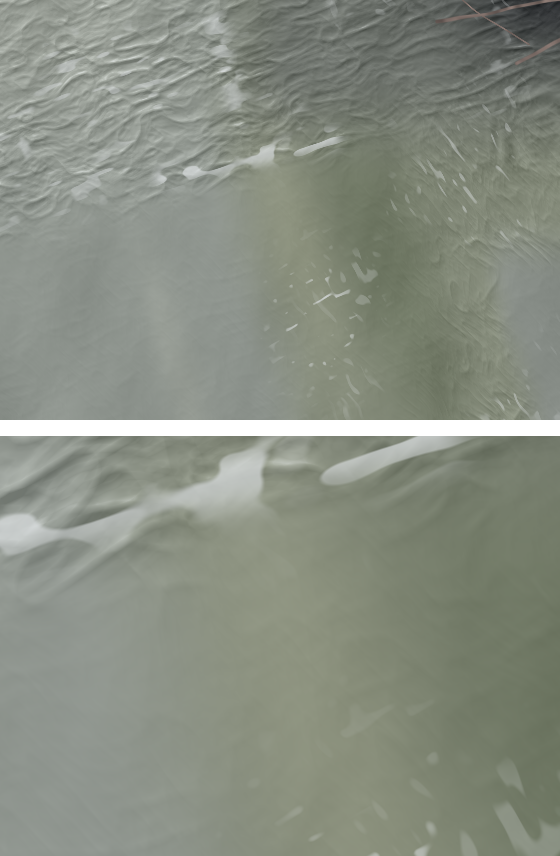
Top: the whole. Bottom: its middle third, enlarged.
A WebGL 1 fragment shader for this texture:

```glsl
precision highp float;
// Murky river seen from above: rippled glare, olive and grey currents, bare twigs.
uniform vec2 u_resolution;

const vec3 GREY = vec3(0.545, 0.570, 0.545);
const vec3 PALE = vec3(0.615, 0.635, 0.600);
const vec3 OLIVE = vec3(0.505, 0.530, 0.465);
const vec3 LIGHT_OLIVE = vec3(0.570, 0.590, 0.510);
const vec3 DEEP_OLIVE = vec3(0.425, 0.460, 0.380);
const vec3 SLATE = vec3(0.425, 0.445, 0.420);
const vec3 SHADOW = vec3(0.190, 0.200, 0.210);
const vec3 GLARE = vec3(0.840, 0.855, 0.860);
const vec3 BARK = vec3(0.440, 0.385, 0.365);
const vec2 EDDY = vec2(1.285, 0.680);
const float DRIFT = 0.25;        // sideways lean of the currents
const float RELIEF = 0.30;       // contrast of ripple shading
const float LIGHT_STEP = 0.0035; // sampling step for slopes

float hash(vec2 p) {
  vec3 q = fract(p.xyx * 0.1031);
  q += dot(q, q.yzx + 33.33);
  return fract((q.x + q.y) * q.z);
}
float noise(vec2 p) {
  vec2 i = floor(p), f = fract(p);
  f = f * f * (3.0 - 2.0 * f);
  return mix(mix(hash(i), hash(i + vec2(1, 0)), f.x),
             mix(hash(i + vec2(0, 1)), hash(i + vec2(1, 1)), f.x), f.y);
}
vec2 rotate(vec2 p, float a) {
  float c = cos(a), s = sin(a);
  return vec2(c * p.x + s * p.y, c * p.y - s * p.x);
}
float fbm(vec2 p) {
  float sum = 0.0, amp = 0.5;
  for (int i = 0; i < 4; i++) {
    sum += amp * noise(p);
    p = rotate(p, 0.64) * 2.0 + 7.3;
    amp *= 0.5;
  }
  return sum;
}
float gauss(float x) { return exp(-x * x); }
float blob(vec2 p, vec2 centre, vec2 radius) { return gauss(length((p - centre) / radius)); }

// Ridged wave height with crests stretched along one direction.
float waves(vec2 p, float angle, vec2 freq) {
  p += 0.034 * (vec2(noise(p * 11.0), noise(p * 11.0 + 41.0)) - 0.5);
  vec2 q = rotate(p, angle) * freq + 60.0;
  float sum = 0.0, amp = 0.55;
  for (int i = 0; i < 4; i++) {
    float ridge = 1.0 - abs(2.0 * noise(q) - 1.0);
    sum += amp * ridge * ridge;
    q = rotate(q, 0.3) * 1.8 + 13.7;
    amp *= 0.47;
  }
  return sum;
}
float slope(vec2 p, float angle, vec2 freq) {
  vec2 e = LIGHT_STEP * vec2(-0.45, 0.9);
  return waves(p - e, angle, freq) - waves(p + e, angle, freq);
}
// Short bright strokes where stretched noise peaks.
float flecks(vec2 p, float angle, vec2 freq, float level) {
  p += 0.012 * noise(p * 25.0);
  return smoothstep(level, level + 0.15, noise(rotate(p, angle) * freq + 90.0));
}
float segment(vec2 p, vec2 a, vec2 b) {
  vec2 ab = b - a;
  return length(p - a - ab * clamp(dot(p - a, ab) / dot(ab, ab), 0.0, 1.0));
}
float twig(vec2 p, vec2 a, vec2 b, float width) {
  p.y += 0.014 * (noise(p * 13.0) - 0.5);
  return 1.0 - smoothstep(width * 0.5, width * 1.5, segment(p, a, b));
}

// Broad colour of the water, before ripples.
vec3 currents(vec2 p) {
  float s = p.x + DRIFT * min(p.y, 0.6) + 0.09 * (fbm(p * vec2(5.0, 3.0)) - 0.47);
  vec2 flow = vec2(s, p.y);
  vec3 c = mix(GREY, PALE, 0.7 * blob(p, vec2(0.1, 0.95), vec2(0.5, 0.35)));
  c = mix(c, PALE, 0.5 * gauss((s - 0.46) / 0.045) * (1.0 - smoothstep(0.2, 0.5, p.y)));
  c = mix(c, OLIVE, smoothstep(0.62, 0.80, s));
  c = mix(c, LIGHT_OLIVE, 0.85 * blob(flow, vec2(0.84, 0.42), vec2(0.085, 0.28)));
  c = mix(c, DEEP_OLIVE, 0.95 * blob(flow, vec2(1.02, 0.38), vec2(0.12, 0.42)));
  c = mix(c, GREY * 0.94, smoothstep(1.24, 1.33, s) * (1.0 - smoothstep(0.32, 0.5, p.y)));
  c = mix(c, SLATE, smoothstep(0.48, 0.70, p.x) * smoothstep(0.55, 0.85, p.y));
  c = mix(c, SHADOW, blob(p, vec2(1.34, 1.0), vec2(0.26, 0.13)));
  return c + 0.10 * (fbm(rotate(p, -0.25) * vec2(9.0, 3.0)) - 0.47);
}

void main() {
  vec2 p = gl_FragCoord.xy / u_resolution.y;
  float patches = fbm(p * 6.0 + 20.0);
  vec3 color = currents(p);

  // Rough water above a slanting edge, finer chop down the right side.
  float edge = min(0.40 + 0.30 * p.x, 0.66) + 0.2 * (patches - 0.47);
  float rough = smoothstep(edge - 0.06, edge + 0.12, p.y) * mix(1.0, 0.65, smoothstep(0.5, 0.85, p.x));
  float side = smoothstep(0.92, 1.15, p.x + 0.1 * p.y) * (1.0 - smoothstep(0.65, 0.9, p.y));
  side *= 1.0 - smoothstep(1.23, 1.30, p.x + DRIFT * p.y) * (1.0 - smoothstep(0.32, 0.45, p.y));
  float foam = gauss(segment(p, vec2(0.39, 0.58), vec2(0.79, 0.67)) / 0.026);
  foam += 0.7 * gauss(segment(p, vec2(0.51, 0.95), vec2(0.57, 0.72)) / 0.026);

  float broad = slope(p, 0.36, vec2(15.0, 34.0)) * (rough * (0.6 + 0.8 * patches) + 0.4 * foam + 0.06);
  float fine = slope(p, -0.95, vec2(15.0, 42.0)) * (0.55 * side * (0.5 + patches) + 0.10);
  float radius = length(p - EDDY);
  float swirl = sin(radius * 130.0 + 14.0 * noise(p * 9.0)) * gauss((radius - 0.08) / 0.04);
  float shade = broad + fine + 0.3 * swirl * noise(p * 14.0);
  color += RELIEF * clamp(shade, -0.45, 0.7);
  color = mix(color, GLARE, 0.7 * smoothstep(0.28, 0.85, shade + 0.1 * foam));

  // Glints: on crests, along the foam, as slanting scratches and as sparkles.
  float clumps = smoothstep(0.40, 0.62, patches);
  float glint = 0.5 * flecks(p, 0.36, vec2(24.0, 70.0), 0.72) * rough * clumps;
  glint += 0.75 * flecks(p, 0.3, vec2(26.0, 62.0), 0.52) * min(foam, 1.0);
  glint += 0.45 * flecks(p, -0.95, vec2(30.0, 100.0), 0.74) * clumps * max(side, 0.6 * smoothstep(0.6, 0.9, p.x));
  glint += flecks(p, 0.5, vec2(60.0, 80.0), 0.82) * blob(p, vec2(0.76, 0.24), vec2(0.10, 0.13));
  color = mix(color, GLARE, min(glint, 0.9));

  float bark = max(twig(p, vec2(1.04, 0.950), vec2(1.35, 0.998), 0.0035),
                   twig(p, vec2(1.23, 0.845), vec2(1.35, 0.910), 0.0040));
  bark = max(bark, twig(p, vec2(1.08, 1.01), vec2(1.26, 0.89), 0.0018));
  color = mix(color, BARK * (0.8 + 0.5 * noise(p * 60.0)), bark);
  gl_FragColor = vec4(clamp(color, 0.0, 1.0), 1.0);
}
```
